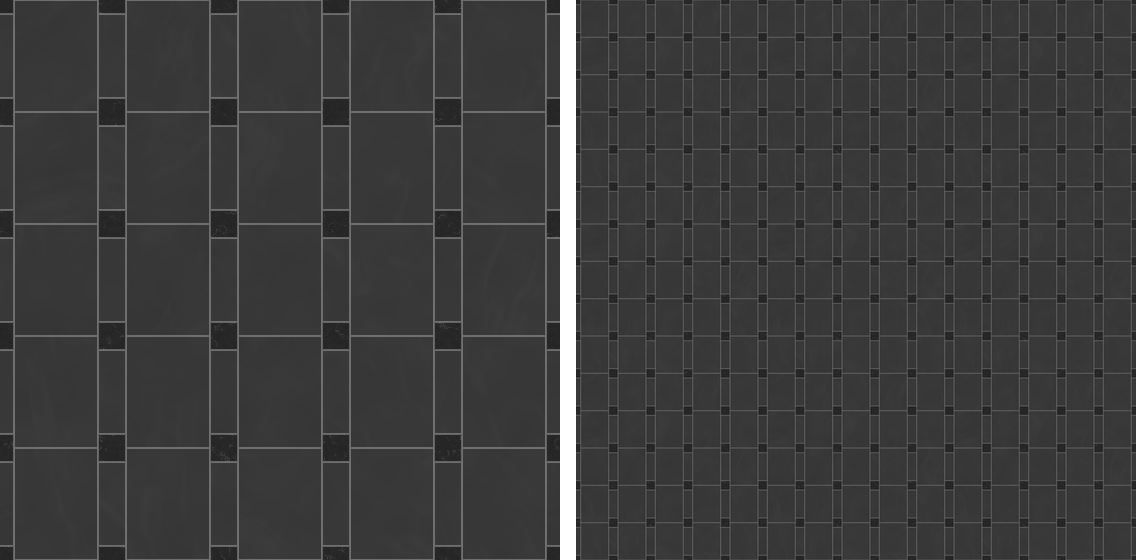
Left: one tile. Right: repeated 3 by 3.
A WebGL 2 fragment shader for this texture:

```glsl
#version 300 es
precision highp float;

uniform vec2 u_resolution;
out vec4 outColor;

const float REPEATS = 5.0;          // repeats across and down
const float HALF_STRIP = 0.125;     // half width of strip and inset, in cells
const float JOINT_WIDTH = 0.0012;   // in canvas units
const vec3 SLAB_COLOR = vec3(0.218);
const vec3 INSET_COLOR = vec3(0.152);
const vec3 JOINT_COLOR = vec3(0.86);
const float SLAB_TONE = 0.005;      // tone change from slab to slab
const float CLOUD_STRENGTH = 0.022;
const float STREAK_STRENGTH = 0.012;
const float GRAIN_STRENGTH = 0.035;
const float VEIN_STRENGTH = 0.09;

float hash(vec2 p) {
  return fract(sin(dot(p, vec2(127.1, 311.7))) * 43758.5453);
}

float noise(vec2 p) {
  vec2 i = floor(p), f = fract(p);
  f = f * f * (3.0 - 2.0 * f);
  return mix(mix(hash(i), hash(i + vec2(1, 0)), f.x),
             mix(hash(i + vec2(0, 1)), hash(i + vec2(1, 1)), f.x), f.y);
}

float fbm(vec2 p) {
  float sum = 0.0, amplitude = 0.5;
  for (int i = 0; i < 4; i++) {
    sum += amplitude * noise(p);
    p = p * 2.03 + 17.3;
    amplitude *= 0.5;
  }
  return sum / 0.9375;
}

// Share of a pixel covered by a joint whose centre is at the given distance
float jointCoverage(float dist, float pixel) {
  float halfJoint = 0.5 * JOINT_WIDTH * REPEATS;
  float overlap = min(dist + 0.5 * pixel, halfJoint) - max(dist - 0.5 * pixel, -halfJoint);
  return clamp(overlap / pixel, 0.0, 1.0);
}

// Soft clouds and a few slanted streaks, different on each slab
vec3 slab(vec2 local, vec2 id) {
  float seed = hash(id + 3.7);
  vec2 offset = 40.0 * vec2(seed, hash(id + 9.1));
  float angle = mix(-1.2, 1.2, seed);
  vec2 along = vec2(cos(angle), sin(angle));
  vec2 turned = vec2(dot(local, along), dot(local, vec2(-along.y, along.x)));
  float cloud = fbm(local * 3.0 + offset) - 0.5;
  float warp = noise(local * 4.0 + offset.yx);
  float streak = fbm(turned * vec2(9.0, 1.8) + warp + offset.yx);
  streak = smoothstep(0.52, 0.85, streak);
  return SLAB_COLOR + SLAB_TONE * (seed - 0.5)
       + CLOUD_STRENGTH * cloud + STREAK_STRENGTH * streak;
}

// Dark stone with fine grain and broken hairline veins
vec3 inset(vec2 local, vec2 id) {
  vec2 offset = 40.0 * vec2(hash(id + 21.3), hash(id + 33.9));
  float grain = fbm(local * 36.0 + offset) - 0.5;
  float ridge = abs(fbm(local * 11.0 + offset.yx) - 0.5);
  float broken = smoothstep(0.48, 0.75, noise(local * 15.0 + offset + 5.0));
  float vein = (1.0 - smoothstep(0.0, 0.035, ridge)) * broken;
  return INSET_COLOR + GRAIN_STRENGTH * grain + VEIN_STRENGTH * vein;
}

void main() {
  vec2 cell = gl_FragCoord.xy / u_resolution * REPEATS;
  vec2 pixel = REPEATS / u_resolution;

  // Strips and insets are centred on the cell corners
  vec2 corner = floor(cell + 0.5);
  vec2 fromCorner = cell - corner;
  vec2 d = abs(fromCorner);
  bool inStrip = d.x < HALF_STRIP;

  // Wrapped ids keep tiles whole across the canvas edges
  vec2 cornerId = mod(corner, REPEATS);
  vec2 slabId = floor(cell);
  vec2 slabLocal = fract(cell);
  if (inStrip) {
    slabId.x = cornerId.x + 50.0;
    slabLocal.x = fromCorner.x;
  }

  vec3 color = slab(slabLocal, slabId);
  vec2 cover = clamp((HALF_STRIP - d) / pixel + 0.5, 0.0, 1.0);
  color = mix(color, inset(fromCorner, cornerId), cover.x * cover.y);

  // Joints: strip sides, inset edges, and slab ends between strips
  float upright = jointCoverage(abs(d.x - HALF_STRIP), pixel.x);
  float level = jointCoverage(inStrip ? abs(d.y - HALF_STRIP) : d.y, pixel.y);
  color = mix(color, JOINT_COLOR, max(upright, level));

  outColor = vec4(color, 1.0);
}
```
